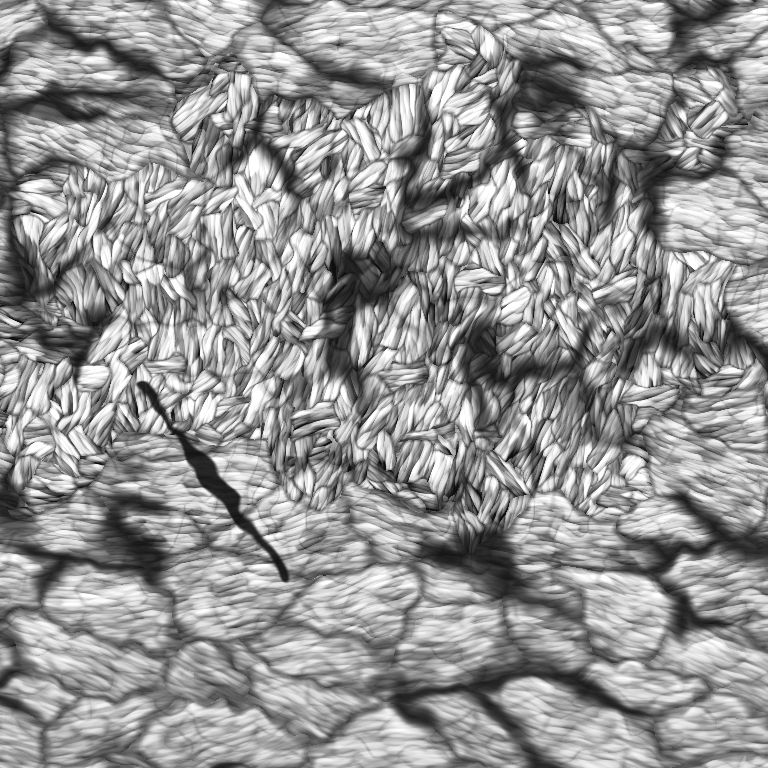
Give the GLSL for this texture, as a Shadertoy shader.

```glsl
// Weathered, splintered wood in grey: upright torn fibres in the middle, flat-lying
// slabs around them. Oriented cellular noise lays out slabs and chips; a stretched,
// softly blended cellular noise fills each piece with fibres along its own grain.

const float SLAB_SIZE = 0.11;
const vec2  SLAB_STRETCH = vec2(1.5, 0.75);
const float CHIP_SIZE = 0.036;
const vec2  CHIP_STRETCH = vec2(1.6, 0.6);
const vec2  FIBRE_SIZE = vec2(0.032, 0.0068);
const vec2  CORE_CENTRE = vec2(0.5, 0.6);
const vec2  CORE_RADIUS = vec2(0.52, 0.31);
const float CORE_ANGLE = 1.22;
const float FLAT_ANGLE = -0.1;
const float BASE_LIGHT = 0.75;
const float FIBRE_CONTRAST = 0.78;
const vec3  DARK_TONE = vec3(0.06);
const vec3  LIGHT_TONE = vec3(1.0);

vec2 hash2(vec2 p) {
    vec3 q = fract(p.xyx * vec3(0.1031, 0.1030, 0.0973));
    q += dot(q, q.yzx + 33.33);
    return fract((q.xx + q.yz) * q.zy);
}

float noise(vec2 p) {
    vec2 i = floor(p), f = fract(p);
    f = f * f * (3.0 - 2.0 * f);
    float low = mix(hash2(i).x, hash2(i + vec2(1, 0)).x, f.x);
    float high = mix(hash2(i + vec2(0, 1)).x, hash2(i + vec2(1, 1)).x, f.x);
    return mix(low, high, f.y);
}

// Coordinates along and across a grain of the given angle.
vec2 turn(vec2 p, float angle) {
    float c = cos(angle), s = sin(angle);
    return vec2(c * p.x + s * p.y, c * p.y - s * p.x);
}

// 1 in the torn middle, 0 in the flat surroundings.
float coreZone(vec2 p) {
    float wobble = 0.16 * sin(p.x * 19.0 + 3.0 * sin(p.y * 11.0))
                 + 0.12 * sin(p.y * 27.0 - p.x * 13.0);
    return 1.0 - smoothstep(0.85, 1.1, length((p - CORE_CENTRE) / CORE_RADIUS) + wobble);
}

float grainAngle(float core, float random) {
    float t = 2.0 * random - 1.0;
    return core > 0.5 ? CORE_ANGLE + 0.2 * t + 1.0 * t * t * t : FLAT_ANGLE + 0.35 * t;
}

struct Piece { vec2 offset; float angle; float id; float core; float seam; };

// Cellular noise whose cells are stretched along their own grain.
Piece orientedCells(vec2 p, float size, vec2 stretch, float seed) {
    Piece piece = Piece(vec2(0), 0.0, 0.0, 0.0, 0.0);
    vec2 g = p / size, base = floor(g);
    float best = 9.0, second = 9.0;
    for (int j = -2; j <= 2; j++)
    for (int i = -2; i <= 2; i++) {
        vec2 cell = base + vec2(i, j);
        vec2 centre = cell + hash2(cell + seed);
        vec2 random = hash2(cell + seed + 57.0);
        float core = coreZone(centre * size);
        float angle = grainAngle(core, random.x);
        vec2 q = turn(g - centre, angle) / stretch;
        q *= q;
        float d = sqrt(length(q)) - 0.3 * random.y;
        if (d < best) {
            second = best;
            best = d;
            piece = Piece(g - centre, angle, random.y, core, 0.0);
        } else second = min(second, d);
    }
    piece.seam = second - best;
    return piece;
}

// Softly blended cells: random tone, lit on one side, darker at the rim.
float fibres(vec2 q, float sharpness, float seed) {
    q.y += 0.5 * sin(q.x * 0.9 + seed) + 0.2 * sin(q.x * 2.3 + seed * 2.0);
    vec2 base = floor(q);
    float total = 0.0, weight = 0.0, nearest = 4.0;
    for (int j = -1; j <= 1; j++)
    for (int i = -1; i <= 1; i++) {
        vec2 cell = base + vec2(i, j);
        vec2 d = q - cell - hash2(cell + seed);
        float dd = dot(d, d), w = exp(-sharpness * dd);
        total += w * (hash2(cell + seed + 31.0).y + 0.35 * d.y);
        weight += w;
        nearest = min(nearest, dd);
    }
    return total / weight - 0.6 * (nearest - 0.22);
}

// Dark tapered gash between two points.
float gash(vec2 p, vec2 a, vec2 b, float width, float blur) {
    vec2 ab = b - a;
    float t = clamp(dot(p - a, ab) / dot(ab, ab), 0.0, 1.0);
    float d = length(p - a - ab * t) + 0.006 * sin(t * 9.0) * sin(t * 3.14);
    return 1.0 - smoothstep(width - blur, width + blur, d + 0.4 * width * abs(t - 0.5));
}

void mainImage(out vec4 fragColor, in vec2 fragCoord) {
    vec2 uv = fragCoord / iResolution.y;
    vec2 ragged = uv + 0.014 * (vec2(noise(uv * 45.0), noise(uv * 45.0 + 19.0)) - 0.5);
    float defocus = 1.0 - smoothstep(0.1, 0.36, uv.y);

    // Slabs and chips; flat slabs carry one grain, torn ones a grain per chip.
    Piece slab = orientedCells(ragged, SLAB_SIZE, SLAB_STRETCH, 11.0);
    Piece chip = orientedCells(ragged, CHIP_SIZE, CHIP_STRETCH, 83.0);
    bool torn = slab.core > 0.5;
    float angle = torn ? chip.angle : slab.angle;
    float seed = floor(90.0 * (torn ? chip.id : slab.id));

    // Coarse and fine fibres.
    vec2 q = turn(uv, angle) / FIBRE_SIZE;
    float sharpness = mix(15.0, 5.0, defocus);
    float coarse = fibres(q * (torn ? 1.0 : 1.15), sharpness, seed) - 0.5;
    float fine = fibres(q * vec2(1.5, 1.8), sharpness, seed + 7.0) - 0.5;
    float contrast = (torn ? 1.0 : 0.68) * mix(1.0, 0.8, defocus);
    float light = BASE_LIGHT + contrast * FIBRE_CONTRAST * (coarse + 0.4 * fine);

    // Relief of the pieces, and broad patches.
    light += 0.16 * (chip.id - 0.5) + 0.1 * chip.offset.y + 0.14 * slab.offset.y;
    light += 0.16 * (noise(uv * 14.0) - 0.5);

    // Seams, crevices and gashes.
    float soft = mix(1.0, 1.7, defocus);
    light *= mix(torn ? 0.55 : 0.8, 1.0, smoothstep(0.0, 0.2 * soft, chip.seam));
    light *= mix(torn ? 0.65 : 0.5, 1.0, smoothstep(0.0, 0.11 * soft, slab.seam));
    float crevice = smoothstep(0.52, 0.78, noise(uv * 11.0 + 4.0))
                  * (1.0 - smoothstep(0.05, 0.34, slab.seam));
    light *= 1.0 - 0.75 * crevice;
    light *= 1.0 - 0.9 * gash(ragged, vec2(0.185, 0.5), vec2(0.375, 0.25), 0.008, 0.003);
    light *= 1.0 - 0.7 * gash(ragged, vec2(0.56, 0.285), vec2(0.74, 0.2), 0.017, 0.014);
    light *= 1.0 - 0.5 * gash(ragged, vec2(0.7, 0.53), vec2(0.82, 0.43), 0.025, 0.025);

    // Gentle shoulder for the brightest fibres.
    light -= 0.45 * max(light - 0.82, 0.0);
    fragColor = vec4(mix(DARK_TONE, LIGHT_TONE, clamp(light, 0.0, 1.0)), 1.0);
}
```
